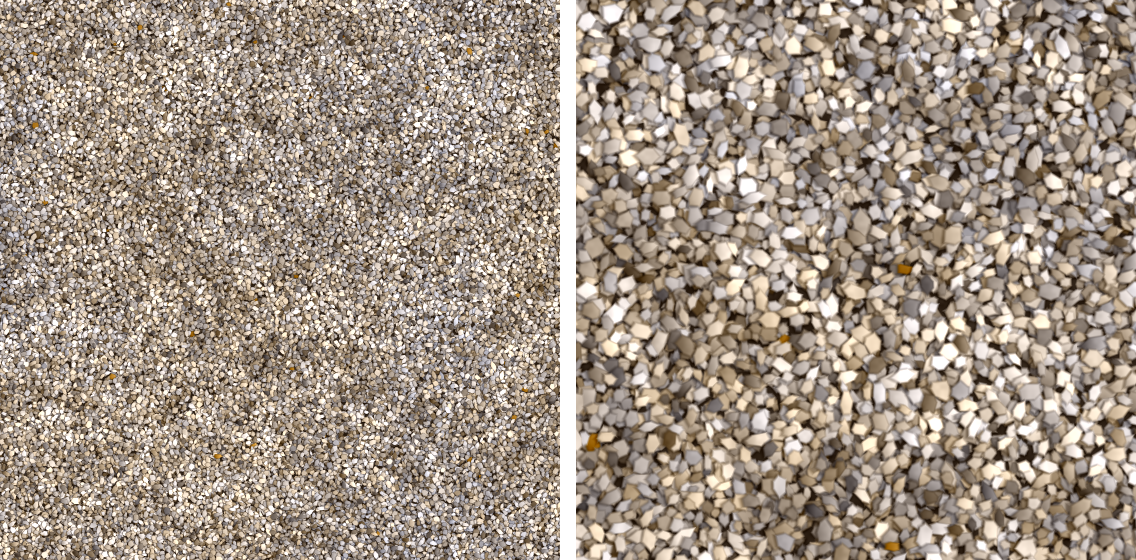
Left: the whole. Right: its middle third, enlarged.
Write a WebGL 2 fragment shader that draws this texture.

```glsl
#version 300 es
precision highp float;
precision highp int;
// Coarse sand: four layers of angular grains on jittered grids, painted from
// the deepest layer up. Each grain casts a soft shadow on what lies below it.
// A surface is carried as (tone, warmth) and turned into colour at the end.

uniform vec2 u_resolution;
out vec4 fragColor;

const int LAYERS = 4;
const int FACETS = 6;
const float TAU = 6.28319;
const float GRAINS_ACROSS = 102.0;
const vec2 LIGHT_DIR = vec2(-0.6, 0.8);
const vec3 BASE_TINT = vec3(0.02, 0.0, 0.015);
const vec3 WARM_SHIFT = vec3(0.04, 0.0, -0.075);

// Three random values in 0..1 for an integer cell and a seed.
vec3 hash3(vec2 cell, int seed) {
    uvec3 v = uvec3(ivec3(ivec2(cell) + 4096, seed + 7));
    v = v * 1664525u + 1013904223u;
    v.x += v.y * v.z;
    v.y += v.z * v.x;
    v.z += v.x * v.y;
    v ^= v >> 16u;
    v.x += v.y * v.z;
    v.y += v.z * v.x;
    v.z += v.x * v.y;
    return vec3(v >> 8u) / 16777216.0;
}

// Smooth noise in -0.5..0.5.
float valueNoise(vec2 p, int seed) {
    vec2 i = floor(p);
    vec2 f = p - i;
    f = f * f * (3.0 - 2.0 * f);
    float low = mix(hash3(i, seed).x, hash3(i + vec2(1, 0), seed).x, f.x);
    float high = mix(hash3(i + vec2(0, 1), seed).x, hash3(i + vec2(1, 1), seed).x, f.x);
    return mix(low, high, f.y) - 0.5;
}

mat2 rotation(float angle) {
    float c = cos(angle), s = sin(angle);
    return mat2(c, s, -s, c);
}

// Signed distance to an irregular convex polygon, negative inside.
float polygonDistance(vec2 p, float radius, float variant) {
    float d = -radius;
    for (int i = 0; i < FACETS; i++) {
        float wobble = fract(variant * 37.7 + float(i) * 0.618);
        float angle = (float(i) + 0.6 * wobble) * TAU / float(FACETS);
        float reach = radius * mix(0.72, 1.06, fract(wobble * 5.3 + variant));
        d = max(d, dot(p, vec2(cos(angle), sin(angle))) - reach);
    }
    return d;
}

// Tone and warmth of a grain's material; a rare few are rust coloured.
vec2 grainMaterial(vec3 rnd, float lilac) {
    float tone = mix(0.53, 1.02, rnd.x);
    if (rnd.y < 0.11) tone *= 0.46;
    float warmth = mix(0.2, 1.9, rnd.z) - 0.7 * lilac * step(0.4, rnd.y);
    return rnd.y > 0.999 ? vec2(0.42, 5.0) : vec2(tone, warmth);
}

// Paints one layer of grains over the surface below.
vec2 paintLayer(vec2 below, vec2 p, int seed, float depthShade, float lilac, float blur) {
    vec2 surface = below;
    vec2 home = floor(p);
    for (int y = -1; y <= 1; y++) {
        for (int x = -1; x <= 1; x++) {
            vec2 cell = home + vec2(x, y);
            vec3 place = hash3(cell, seed);
            vec3 form = hash3(cell, seed + 1);
            vec2 q = p - cell - mix(vec2(0.08), vec2(0.92), place.xy);
            if (dot(q, q) > 1.3) continue;

            // Stretch along a random direction, keeping the area.
            float stretch = mix(1.0, 1.4, form.x);
            mat2 turn = rotation(place.z * TAU);
            vec2 squash = vec2(1.0 / stretch, stretch);
            float radius = mix(0.33, 0.6, form.y * form.y);
            float d = polygonDistance(turn * q * squash, radius, form.z);
            vec2 shifted = q + LIGHT_DIR * 0.11;
            float shadowD = polygonDistance(turn * shifted * squash, radius, form.z);

            // Shadow, then the lit grain with a slightly darker rim.
            surface.x *= 1.0 - 0.45 * (1.0 - smoothstep(-0.08, 0.17, shadowD));
            vec2 grain = grainMaterial(hash3(cell, seed + 2), lilac);
            float tilt = dot(q, LIGHT_DIR) * mix(0.05, 0.4, form.x);
            float rim = mix(0.83, 1.0, smoothstep(0.0, 0.16, -d));
            grain.x = min((grain.x + tilt) * rim * depthShade, 0.95);
            surface = mix(surface, grain, 1.0 - smoothstep(-blur, blur, d));
        }
    }
    return surface;
}

void main() {
    vec2 uv = gl_FragCoord.xy / min(u_resolution.x, u_resolution.y);
    float pixel = GRAINS_ACROSS / min(u_resolution.x, u_resolution.y);
    float blur = max(0.1, 0.7 * pixel);

    // Broad patches of cooler grains, and clumps of uneven brightness.
    float lilac = smoothstep(-0.2, 0.4, valueNoise(uv * 5.0, 90));
    float clumps = 0.12 * valueNoise(uv * 6.0, 91) + 0.2 * valueNoise(uv * 19.0, 92)
        + 0.32 * valueNoise(rotation(0.5) * uv * 43.0, 93);

    vec2 surface = vec2(0.07, 0.8);
    for (int i = 0; i < LAYERS; i++) {
        float height = float(i) / float(LAYERS - 1);
        vec2 p = rotation(float(i) * 0.7) * uv * GRAINS_ACROSS * mix(1.12, 0.98, height);
        surface = paintLayer(surface, p, i * 10, mix(0.6, 1.0, height), lilac, blur);
    }

    // Lift the middle tones, add mineral speckle and convert to colour.
    float speckle = 0.06 * valueNoise(uv * 330.0, 94);
    float tone = pow(surface.x, 0.8) * (1.0 + clumps) + speckle;
    vec3 color = vec3(tone) + BASE_TINT + WARM_SHIFT * surface.y;
    fragColor = vec4(clamp(color, 0.0, 1.0), 1.0);
}
```
